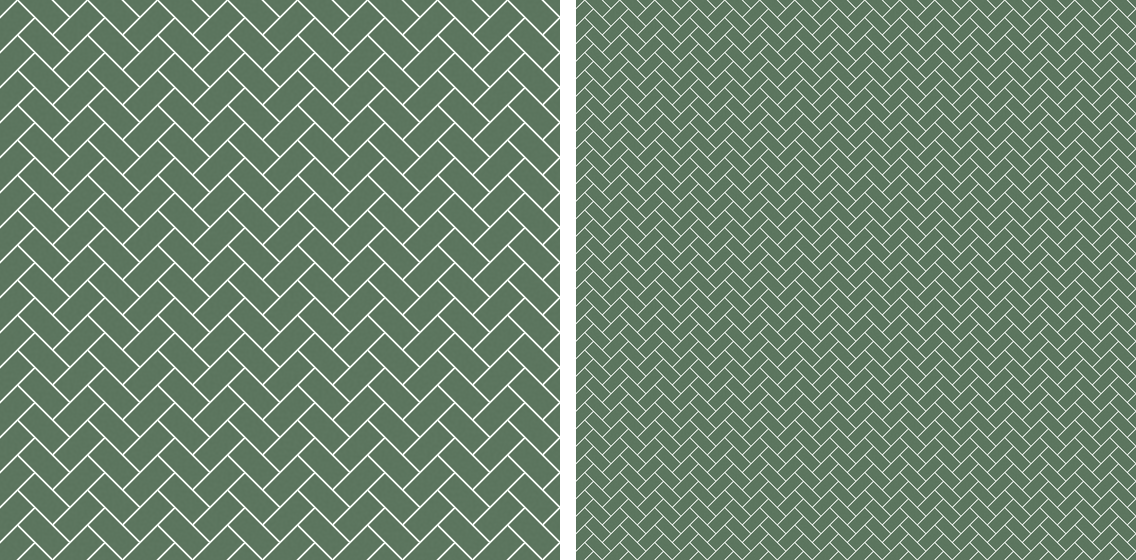
Left: one tile. Right: repeated 2 by 2.
This pattern is drawn by a WebGL 2 fragment shader. Its source:

```glsl
#version 300 es
precision highp float;

uniform vec2 u_resolution;
out vec4 fragColor;

const float ROWS = 16.0;          // vertical repeats; half as many across
const float PHASE = 0.5;          // vertical shift, in rows
const float JOINT_WIDTH = 0.068;  // in brick widths
const float RIM_WIDTH = 0.045;    // darker band beside each joint
const float RIM_STRENGTH = 0.8;
const float GRAIN_CELLS = 160.0;  // whole number, so the grain wraps
const float GRAIN_STRENGTH = 0.012;
const vec3 BRICK_COLOR = vec3(0.36, 0.46, 0.37);
const vec3 RIM_COLOR = vec3(0.345, 0.435, 0.35);
const vec3 JOINT_COLOR = vec3(0.98, 1.0, 0.98);

// Unit gradient for a lattice point, wrapped at the canvas edge
vec2 latticeGradient(vec2 cell) {
    cell = mod(cell, GRAIN_CELLS);
    vec3 h = fract(cell.xyx * vec3(0.1031, 0.1030, 0.0973));
    h += dot(h, h.yzx + 33.33);
    float angle = 6.28318 * fract((h.x + h.y) * h.z);
    return vec2(cos(angle), sin(angle));
}

float gradientNoise(vec2 p) {
    vec2 cell = floor(p);
    vec2 f = p - cell;
    vec2 blend = f * f * f * (f * (f * 6.0 - 15.0) + 10.0);
    vec2 right = vec2(1.0, 0.0);
    vec2 up = vec2(0.0, 1.0);
    float bottom = mix(dot(latticeGradient(cell), f),
                       dot(latticeGradient(cell + right), f - right), blend.x);
    float top = mix(dot(latticeGradient(cell + up), f - up),
                    dot(latticeGradient(cell + 1.0), f - 1.0), blend.x);
    return mix(bottom, top, blend.y);
}

// Distance from p to the nearest joint of a herringbone of 2 by 1 bricks
float jointDistance(vec2 p) {
    vec2 cell = floor(p);
    vec2 f = p - cell;
    float kind = mod(cell.x - cell.y, 4.0);
    // Kinds 0 and 1 form a brick along x, kinds 3 and 2 one along y
    vec2 local = kind < 1.5 ? vec2(f.x + kind, f.y)
                            : vec2(f.y + 3.0 - kind, f.x);
    vec2 edge = min(local, vec2(2.0, 1.0) - local);
    return min(edge.x, edge.y);
}

// Share of a pixel-wide window at distance d covered by a centred band
float bandCoverage(float d, float halfWidth, float pixel) {
    float near = clamp(d - 0.5 * pixel, -halfWidth, halfWidth);
    float far = clamp(d + 0.5 * pixel, -halfWidth, halfWidth);
    return (far - near) / pixel;
}

void main() {
    vec2 uv = gl_FragCoord.xy / u_resolution;

    // Turn the grid by 45 degrees; one unit is one brick width
    vec2 grid = uv * ROWS + vec2(0.0, PHASE);
    vec2 p = vec2(grid.y + grid.x, grid.y - grid.x);
    float pixel = ROWS * sqrt(2.0) / min(u_resolution.x, u_resolution.y);
    float d = jointDistance(p);

    // Brick face with faint grain and a darker rim
    float halfJoint = 0.5 * JOINT_WIDTH;
    float rim = bandCoverage(d, halfJoint + RIM_WIDTH, pixel);
    vec3 color = mix(BRICK_COLOR, RIM_COLOR, rim * RIM_STRENGTH);
    color += GRAIN_STRENGTH * gradientNoise(uv * GRAIN_CELLS);

    // Joints
    color = mix(color, JOINT_COLOR, bandCoverage(d, halfJoint, pixel));
    fragColor = vec4(color, 1.0);
}
```
